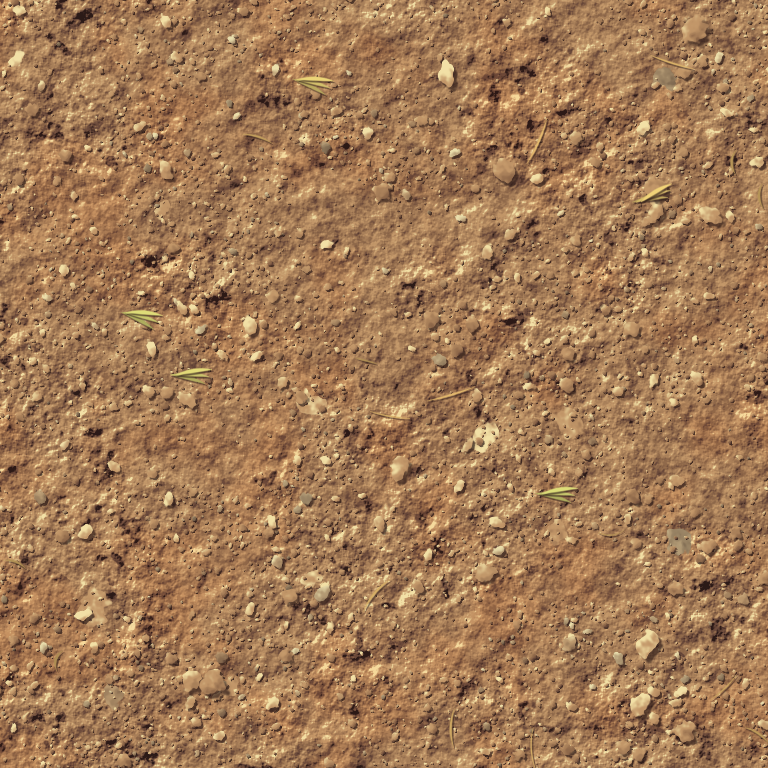
Write a Shadertoy shader that draws this texture.

```glsl
const vec3 HOLLOW = vec3(0.17, 0.10, 0.09);
const vec3 DARK_SOIL = vec3(0.42, 0.29, 0.23);
const vec3 MID_SOIL = vec3(0.56, 0.41, 0.29);
const vec3 SOIL = vec3(0.66, 0.50, 0.35);
const vec3 LIT_SOIL = vec3(0.76, 0.59, 0.41);
const vec3 PALE = vec3(0.95, 0.88, 0.65);
const vec3 STRAW = vec3(0.88, 0.72, 0.42);
const vec3 GREEN = vec3(0.76, 0.78, 0.42);
const vec2 TO_LIGHT = vec2(-0.64, 0.77);

float hash(vec2 p) {
    vec3 q = fract(p.xyx * 0.1031);
    q += dot(q, q.yzx + 33.33);
    return fract((q.x + q.y) * q.z);
}

vec2 hash2(vec2 p) {
    return vec2(hash(p + 17.3), hash(p.yx + 61.7));
}

mat2 rotation(float angle) {
    float c = cos(angle), s = sin(angle);
    return mat2(c, -s, s, c);
}

float noise(vec2 p) {
    vec2 i = floor(p), f = fract(p);
    f = f * f * (3.0 - 2.0 * f);
    return mix(mix(hash(i), hash(i + vec2(1, 0)), f.x),
               mix(hash(i + vec2(0, 1)), hash(i + vec2(1, 1)), f.x), f.y);
}

float fbm(vec2 p, int octaves) {
    float sum = 0.0, amplitude = 0.5;
    for (int i = 0; i < octaves; i++) {
        sum += amplitude * noise(p);
        p = rotation(0.6) * p * 2.03 + 11.7;
        amplitude *= 0.5;
    }
    return sum;
}

// Colour ramp from deep shade to sunlit grit
vec3 earth(float tone) {
    vec3 c = mix(HOLLOW, DARK_SOIL, smoothstep(0.0, 0.25, tone));
    c = mix(c, MID_SOIL, smoothstep(0.25, 0.45, tone));
    c = mix(c, SOIL, smoothstep(0.45, 0.6, tone));
    c = mix(c, LIT_SOIL, smoothstep(0.6, 0.76, tone));
    return mix(c, PALE, smoothstep(0.76, 1.05, tone));
}

// Fine rough ground lit from the upper left
vec3 ground(vec2 p) {
    float reach = 0.0019, frequency = 27.0;
    float slope = fbm(p * frequency, 5) - fbm((p + TO_LIGHT * reach) * frequency, 5);
    slope /= reach * frequency;
    float rough = smoothstep(0.4, 0.75, noise(p * 11.0 + 3.0));
    float crevice = mix(0.35, 1.0, rough) * smoothstep(0.56, 0.68, fbm(p * 62.0, 3));
    float tone = 0.585 + slope * mix(0.30, 0.42, rough) - 0.42 * crevice;
    tone += 0.09 * (fbm(p * 6.0, 3) - 0.45) + 0.42 * (fbm(p * 170.0, 2) - 0.375);
    float red = smoothstep(0.35, 0.7, fbm(p * 14.0 + 40.0, 3));
    return earth(tone) * mix(vec3(1.0), vec3(1.02, 0.96, 0.92), red);
}

float stoneDistance(vec2 q, float angle, float stretch, float seed) {
    float wobble = 0.6 * noise(q * 1.5 + seed * 91.0) + 0.3 * noise(q * 3.7 + seed * 57.0);
    q = rotation(angle) * q;
    return length(q * vec2(1.0, stretch)) + wobble - 0.45;
}

// Scattered stones; lift sets the shadow length and the rounding
vec3 addStones(vec3 colour, vec2 p, float cells, float density, vec2 sizes,
               float lift, float paleness, float pixel) {
    for (int y = -1; y <= 1; y++)
    for (int x = -1; x <= 1; x++) {
        vec2 id = floor(p * cells) + vec2(x, y);
        vec2 seed = id + cells * 3.0;
        vec2 centre = (id + 0.1 + 0.8 * hash2(seed)) / cells;
        float crowd = smoothstep(0.25, 0.8, noise(centre * 12.0));
        if (hash(seed + 5.1) > density * mix(0.3, 1.8, crowd)) continue;
        vec2 kind = hash2(seed + 9.4);
        float size = mix(sizes.x, sizes.y, kind.x * kind.x) / cells;
        vec2 q = (p - centre) / size;
        if (dot(q, q) > 9.0) continue;
        float angle = 6.28 * hash(seed + 2.6), stretch = 1.0 + 0.7 * kind.y;
        float edge = max(pixel / size, 0.08);
        float body = stoneDistance(q, angle, stretch, kind.x);
        float shade = stoneDistance(q + TO_LIGHT * lift, angle, stretch, kind.x);
        float shadow = 1.0 - smoothstep(0.75, 1.15, shade);
        colour = mix(colour, HOLLOW, shadow * min(lift * 1.3, 0.85));
        float grit = fbm(p * 130.0, 2) - 0.375;
        float tone = paleness + 0.4 * (kind.y - 0.5) + 0.4 * lift * dot(q, TO_LIGHT);
        vec3 stone = earth(tone + 0.55 * grit);
        float grey = smoothstep(0.8, 1.0, hash(seed + 7.7));
        stone = mix(stone, vec3(dot(stone, vec3(0.34))) * vec3(1.04, 1.02, 0.84), 0.5 * grey);
        body -= 0.5 * grit * (1.0 - lift);
        colour = mix(colour, stone, 1.0 - smoothstep(1.0 - edge, 1.0 + edge, body));
    }
    return colour;
}

// Slender pointed sliver with an optional bend
float blade(vec2 q, float angle, vec2 size, float bend, float pixel) {
    q = rotation(angle) * q;
    float x = q.x / size.x;
    float gap = abs(q.y + bend * x * x) - size.y * (1.0 - x * x);
    return (1.0 - smoothstep(-pixel, pixel, gap)) * step(abs(x), 1.0);
}

vec3 addBlade(vec3 colour, vec2 q, float angle, vec2 size, float bend, vec3 tint, float pixel) {
    float shadow = blade(q + TO_LIGHT * 0.003, angle, size, bend, pixel);
    colour = mix(colour, HOLLOW, 0.6 * shadow);
    return mix(colour, tint, blade(q, angle, size, bend, pixel));
}

// Dry stalks and small fans of seed husks
vec3 addPlants(vec3 colour, vec2 p, float pixel) {
    for (int i = 0; i < 16; i++) {
        vec2 seed = vec2(float(i), 23.0), kind = hash2(seed + 4.0);
        vec2 size = vec2(mix(0.012, 0.035, kind.x), mix(0.0008, 0.0019, kind.y * kind.y));
        colour = addBlade(colour, p - hash2(seed), 6.28 * hash(seed + 8.0), size,
                          0.012 * (kind.y - 0.5), STRAW * mix(0.75, 1.05, kind.x), pixel);
    }
    for (int i = 0; i < 15; i++) {
        vec2 seed = vec2(float(i / 3), 71.0), centre = 0.08 + 0.84 * hash2(seed);
        float fan = float(i % 3) - 1.0, lean = 0.7 * (hash(seed + 3.0) - 0.5);
        vec3 tint = mix(STRAW, GREEN, hash(seed + 6.0)) * (1.0 + 0.12 * fan);
        vec2 q = p - centre - vec2(0.004, 0.0045) * fan;
        colour = addBlade(colour, q, lean + 0.2 * fan, vec2(0.024, 0.0027), 0.002, tint, pixel);
    }
    return colour;
}

void mainImage(out vec4 fragColor, in vec2 fragCoord) {
    float pixel = 1.0 / iResolution.y;
    vec2 p = fragCoord * pixel;
    vec3 colour = ground(p);
    colour = addStones(colour, p, 6.0, 0.28, vec2(0.08, 0.19), 0.07, 0.80, pixel);
    for (int i = 0; i < 4; i++) {
        float layer = float(i), cells = floor(115.0 * pow(0.51, layer));
        vec2 sizes = vec2(0.17, 0.36) - vec2(0.018, 0.03) * layer;
        colour = addStones(colour, p, cells, 0.24 - 0.01 * layer, sizes,
                           0.65 - 0.05 * layer, 0.68 + 0.045 * layer, pixel);
    }
    colour = addPlants(colour, p, pixel);
    fragColor = vec4(colour, 1.0);
}
```
